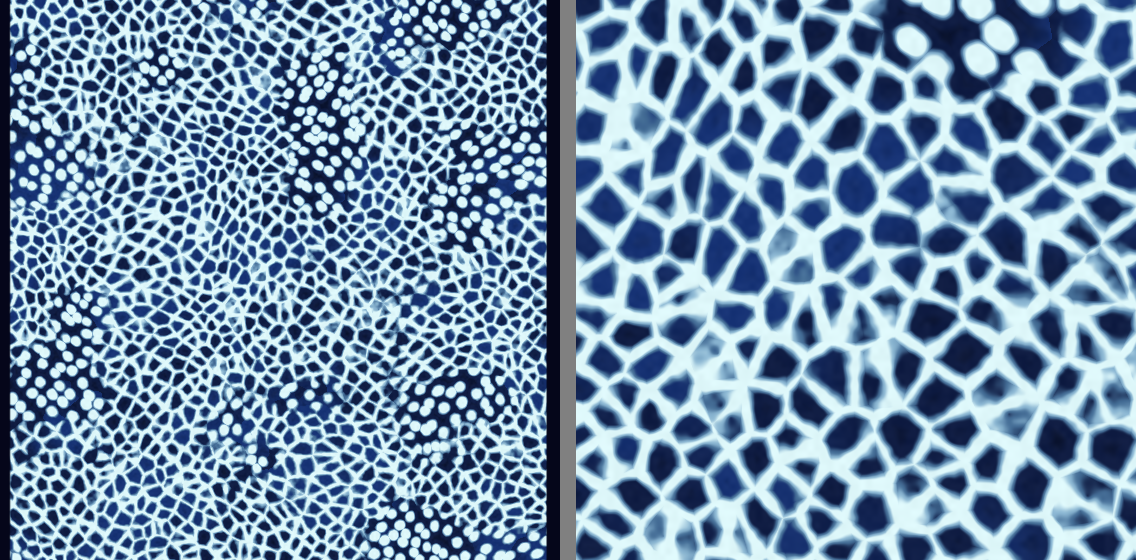
Left, the full canvas; right, a detail of the centre.
A Shadertoy shader for this pattern:

```glsl
// Draws a mottled blue and white cell net with patches of pale dots, between dark side bars.

// Sine-free hash: one point in, two random values out
vec2 hash2(vec2 p) {
    vec3 q = fract(p.xyx * vec3(0.1031, 0.1030, 0.0973));
    q += dot(q, q.yzx + 33.33);
    return fract((q.xx + q.yz) * q.zy);
}

float valueNoise(vec2 p) {
    vec2 cell = floor(p), f = fract(p);
    f = f * f * (3.0 - 2.0 * f);
    float low = mix(hash2(cell).x, hash2(cell + vec2(1, 0)).x, f.x);
    float high = mix(hash2(cell + vec2(0, 1)).x, hash2(cell + vec2(1, 1)).x, f.x);
    return mix(low, high, f.y);
}

// Nearest distance, second nearest distance, random value of the nearest cell
vec3 cells(vec2 p, float jitter) {
    vec2 base = floor(p);
    vec3 result = vec3(9.0, 9.0, 0.0);
    for (int y = -1; y <= 1; y++) {
        for (int x = -1; x <= 1; x++) {
            vec2 id = base + vec2(x, y);
            vec2 seed = hash2(id);
            float d = length(id + 0.5 + jitter * (seed - 0.5) - p);
            if (d < result.x) {
                result = vec3(d, result.x, fract(seed.x * 7.3 + seed.y * 3.1));
            } else {
                result.y = min(result.y, d);
            }
        }
    }
    return result;
}

void mainImage(out vec4 fragColor, in vec2 fragCoord) {
    vec2 uv = fragCoord / iResolution.xy;

    // Bent, tilted lattice space
    vec2 bend = vec2(valueNoise(uv * 6.0 + 11.0), valueNoise(uv * 6.0 + 47.0));
    vec2 p = mat2(0.77, 0.64, -0.64, 0.77) * uv * 39.0 + 1.4 * bend + 60.0;

    // Signed height: positive is pale, negative is dark
    vec3 netCell = cells(p, 0.75);
    vec3 dotCell = cells(p * 1.03 + vec2(23.4, 71.6), 0.65);
    float net = 0.135 - 0.5 * (netCell.y - netCell.x);
    float dots = 0.38 - dotCell.x;
    float region = 0.65 * valueNoise(uv * 7.0 + 5.0) + 0.35 * valueNoise(uv * 17.0 + 90.0);
    float height = mix(net, dots, smoothstep(0.50, 0.66, region));

    // Ragged outlines and fine grit
    height += 0.12 * (valueNoise(p * 1.7 + 31.0) - 0.5);
    height += 0.06 * (valueNoise(uv * 190.0) - 0.5);
    float tone = smoothstep(-0.13, 0.12, height);

    // Dark cells drift from navy to cobalt
    float blueness = 0.65 * valueNoise(uv * 9.0 + 140.0) + 0.35 * netCell.z;
    vec3 ink = mix(vec3(0.06, 0.11, 0.26), vec3(0.09, 0.20, 0.46),
                   smoothstep(0.45, 0.70, blueness));
    ink *= 1.0 - 0.35 * smoothstep(0.20, 0.42, -height) * (1.0 - blueness);

    // Ramp from ink through steel and sky to ice
    vec3 color = mix(ink, vec3(0.27, 0.43, 0.59), smoothstep(0.0, 0.35, tone));
    color = mix(color, vec3(0.54, 0.71, 0.82), smoothstep(0.30, 0.65, tone));
    color = mix(color, vec3(0.87, 0.97, 0.98), smoothstep(0.60, 0.95, tone));
    color += 0.03 * (valueNoise(uv * 260.0 + 9.0) - 0.5);

    // Dark side bars
    float inside = smoothstep(0.016, 0.020, uv.x) * (1.0 - smoothstep(0.974, 0.978, uv.x));
    color = mix(vec3(0.02, 0.025, 0.10), color, inside);

    fragColor = vec4(clamp(color, 0.0, 1.0), 1.0);
}
```
